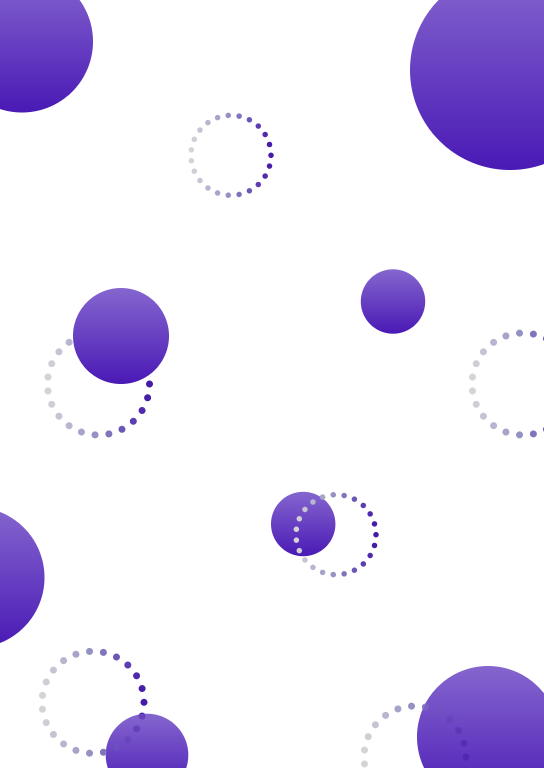
This background is drawn by a Shadertoy shader. Its source:

```glsl
// Violet gradient discs and dotted rings scattered over a white page.

const float UNITS = 768.0;   // layout units per canvas height, y pointing down
const float TAU = 6.2831853;

// Discs: centre, radius
const vec3 discs[8] = vec3[8](
    vec3(22, 41.5, 71), vec3(510, 70, 100), vec3(121, 336, 48), vec3(393, 301.5, 32.2),
    vec3(-26, 577.5, 70.5), vec3(303.2, 524, 32.2), vec3(147, 755, 41.3), vec3(488, 737, 71));

// Rings: centre, radius, opacity; the first three lie below the discs
const vec4 rings[6] = vec4[6](
    vec4(231, 155.3, 40, 1), vec4(98.5, 384, 51, 1), vec4(523, 384, 51, 1),
    vec4(336, 534.7, 40, 1), vec4(93, 702.3, 51, 1), vec4(415, 757, 51, 1));

// Antialiased coverage of a signed distance
float coverage(float dist, float pixel) {
    return clamp(0.5 - dist / pixel, 0.0, 1.0);
}

// Vertical gradient from pale to deep violet
vec3 discColor(float height) {
    return mix(vec3(0.52, 0.40, 0.81), vec3(0.29, 0.10, 0.71), clamp(height, 0.0, 1.0));
}

// Grey on the left, blue-violet in the middle, deep violet on the right
vec3 dotColor(float side) {
    vec3 middle = vec3(0.56, 0.55, 0.76);
    return side < 0.0 ? mix(middle, vec3(0.84, 0.83, 0.84), -side)
                      : mix(middle, vec3(0.27, 0.10, 0.66), side);
}

// Ring of 23 dots, found by snapping the angle to the nearest dot
vec4 dottedRing(vec2 p, vec4 ring, float pixel) {
    vec2 q = p - ring.xy;
    float stepAngle = TAU / 23.0;
    float angle = round(atan(q.y, q.x) / stepAngle) * stepAngle;
    vec2 dir = vec2(cos(angle), sin(angle));
    float dist = length(q - ring.z * dir) - 0.068 * ring.z;
    return vec4(dotColor(dir.x), coverage(dist, pixel) * ring.w);
}

void mainImage(out vec4 fragColor, in vec2 fragCoord) {
    float pixel = UNITS / iResolution.y;
    vec2 p = vec2(fragCoord.x, iResolution.y - fragCoord.y) * pixel;
    vec3 color = vec3(1.0);

    // Rings below the discs
    for (int i = 0; i < 3; i++) {
        vec4 ring = dottedRing(p, rings[i], pixel);
        color = mix(color, ring.rgb, ring.a);
    }

    // Discs, remembering where the two lowest ones veil their rings
    float veil = 0.0;
    for (int i = 0; i < 8; i++) {
        vec2 q = p - discs[i].xy;
        float cover = coverage(length(q) - discs[i].z, pixel);
        color = mix(color, discColor(0.5 + 0.5 * q.y / discs[i].z), cover);
        if (i > 5) veil = max(veil, cover);
    }

    // Rings above the discs
    for (int i = 3; i < 6; i++) {
        vec4 ring = dottedRing(p, rings[i], pixel);
        color = mix(color, ring.rgb, ring.a * (1.0 - 0.5 * veil));
    }

    fragColor = vec4(color, 1.0);
}
```
